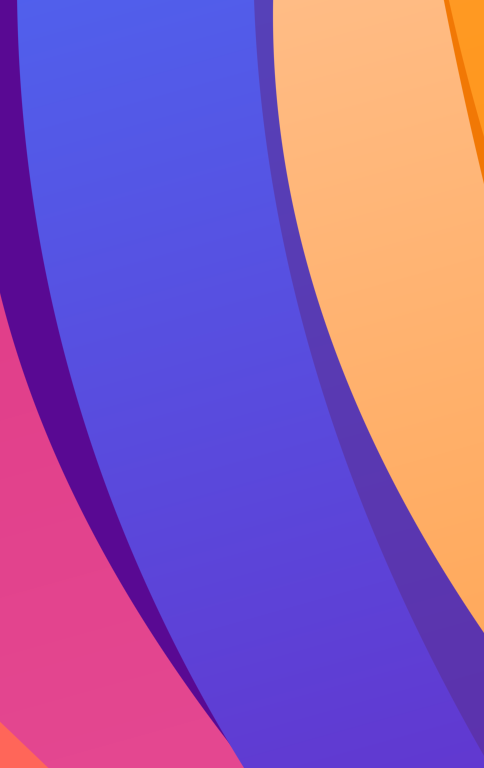
Give the GLSL for this background, as a WebGL 1 fragment shader.

```glsl
precision highp float;
// Layered sweeping bands in coral, pink, violet, blue, peach and orange, with soft diagonal gradients.

uniform vec2 u_resolution;

// Cubic boundary: k holds the constant to cubic terms, t runs down the canvas.
float boundary(float t, vec4 k) {
  return k.x + t * (k.y + t * (k.z + t * k.w));
}

float boundarySlope(float t, vec4 k) {
  return k.y + t * (2.0 * k.z + 3.0 * t * k.w);
}

// Smooth coverage of the area to the right of a boundary.
float rightOf(vec2 p, vec4 k, vec2 size) {
  float slope = boundarySlope(p.y, k) * size.x / size.y;
  float distancePx = (p.x - boundary(p.y, k)) * size.x / sqrt(1.0 + slope * slope);
  return smoothstep(-0.75, 0.75, distancePx);
}

// Lays a band over everything to the right of its boundary.
vec3 layer(vec3 below, vec3 band, vec2 p, vec4 k, vec2 size) {
  return mix(below, band, rightOf(p, k, size));
}

void main() {
  vec2 size = u_resolution;
  vec2 p = gl_FragCoord.xy / size;
  p.y = 1.0 - p.y;
  float shade = 0.85 * p.y + 0.15 * p.x;

  // Band colours
  vec3 coral = vec3(1.0, 0.40, 0.35);
  vec3 pink = mix(vec3(0.875, 0.225, 0.525), vec3(0.895, 0.285, 0.57), shade);
  vec3 violet = vec3(0.35, 0.035, 0.575);
  vec3 blue = mix(vec3(0.315, 0.375, 0.925), vec3(0.38, 0.22, 0.815), shade);
  vec3 shadow = mix(vec3(0.335, 0.26, 0.725), vec3(0.36, 0.195, 0.675), shade);
  vec3 peach = mix(vec3(1.0, 0.745, 0.54), vec3(1.0, 0.65, 0.33), shade);
  vec3 amber = vec3(0.945, 0.47, 0.02);
  vec3 orange = mix(vec3(1.0, 0.61, 0.15), vec3(1.0, 0.55, 0.05), shade);

  // Bands from left to right, each over the one before
  vec3 color = coral;
  color = layer(color, pink, p, vec4(-1.56, 1.66, 0.0, 0.0), size);
  color = layer(color, violet, p, vec4(-0.0477, -0.144, 0.7054, 0.0), size);
  color = layer(color, blue, p, vec4(0.0353, 0.0241, 0.3797, 0.0651), size);
  color = layer(color, shadow, p, vec4(0.5249, 0.056, 0.4336, 0.0), size);
  color = layer(color, peach, p, vec4(0.5643, -0.027, 0.6743, 0.0), size);
  color = layer(color, amber, p, vec4(0.917, 0.3112, 0.1473, 0.0), size);
  color = layer(color, orange, p, vec4(0.9274, 0.3527, 0.3112, 0.0), size);

  gl_FragColor = vec4(color, 1.0);
}
```
